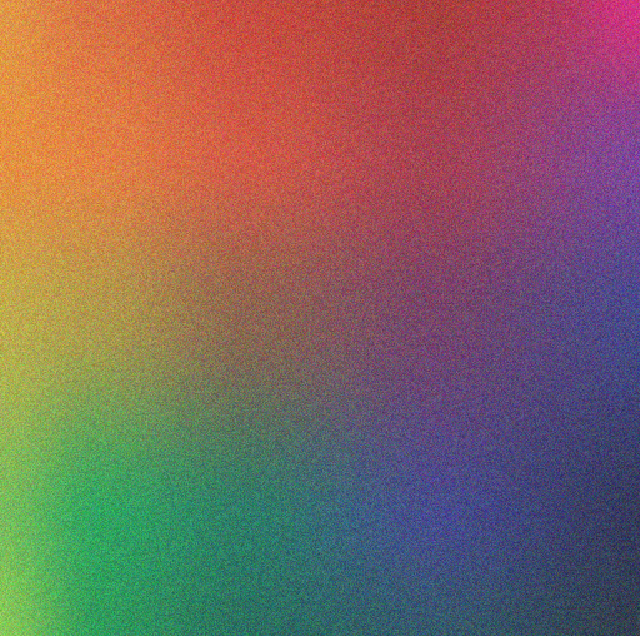
Reproduce this background procedurally as a WebGL 1 fragment shader.

```glsl
precision highp float;
uniform vec2 u_resolution;

// Hash without sine: three values in 0..1 per cell
vec3 hash3(vec2 cell) {
  vec3 q = fract(cell.xyx * vec3(0.1031, 0.1030, 0.0973));
  q += dot(q, q.yxz + 33.33);
  return fract((q.xxy + q.yzz) * q.zyx);
}

// Clamped ramp with slightly eased ends
float ramp(float from, float to, float v) {
  float t = clamp((v - from) / (to - from), 0.0, 1.0);
  return mix(t, t * t * (3.0 - 2.0 * t), 0.5);
}

// Horizontal gradient through five colours
vec3 band(float x, vec3 left, vec3 nearLeft, vec3 middle, vec3 nearRight, vec3 right) {
  vec3 c = mix(left, nearLeft, ramp(0.0, 0.15, x));
  c = mix(c, middle, ramp(0.15, 0.39, x));
  c = mix(c, nearRight, ramp(0.39, 0.68, x));
  return mix(c, right, ramp(0.68, 1.0, x));
}

// Five bands blended from bottom to top
vec3 meshGradient(vec2 p) {
  vec3 floorBand = band(p.x, vec3(0.54, 0.79, 0.34), vec3(0.19, 0.61, 0.36),
    vec3(0.17, 0.44, 0.38), vec3(0.21, 0.35, 0.42), vec3(0.20, 0.25, 0.31));
  vec3 coolBand = band(p.x, vec3(0.47, 0.74, 0.36), vec3(0.19, 0.65, 0.38),
    vec3(0.18, 0.49, 0.41), vec3(0.28, 0.30, 0.56), vec3(0.21, 0.23, 0.36));
  vec3 middleBand = band(p.x, vec3(0.75, 0.68, 0.30), vec3(0.69, 0.61, 0.30),
    vec3(0.55, 0.40, 0.32), vec3(0.46, 0.27, 0.42), vec3(0.28, 0.29, 0.54));
  vec3 warmBand = band(p.x, vec3(0.90, 0.57, 0.26), vec3(0.89, 0.52, 0.27),
    vec3(0.82, 0.36, 0.28), vec3(0.65, 0.26, 0.33), vec3(0.49, 0.28, 0.60));
  vec3 topBand = band(p.x, vec3(0.88, 0.60, 0.28), vec3(0.85, 0.44, 0.27),
    vec3(0.78, 0.30, 0.25), vec3(0.67, 0.25, 0.24), vec3(0.70, 0.23, 0.42));
  vec3 c = mix(floorBand, coolBand, ramp(0.0, 0.19, p.y));
  c = mix(c, middleBand, ramp(0.19, 0.5, p.y));
  c = mix(c, warmBand, ramp(0.5, 0.75, p.y));
  return mix(c, topBand, ramp(0.75, 1.0, p.y));
}

void main() {
  vec2 uv = gl_FragCoord.xy / u_resolution;
  vec3 color = meshGradient(uv);

  // Magenta glow in the upper right corner
  vec2 corner = (uv - 1.0) / vec2(0.08, 0.11);
  color = mix(color, vec3(0.86, 0.19, 0.54), 0.75 * exp(-dot(corner, corner)));

  // Coloured grain, strongest in the midtones
  vec2 cell = floor(uv * vec2(512.0, 508.0));
  vec3 grain = hash3(cell) + hash3(cell + 617.0) - 1.0;
  color += 0.28 * grain * sqrt(color * (1.0 - color));

  gl_FragColor = vec4(clamp(color, 0.0, 1.0), 1.0);
}
```
